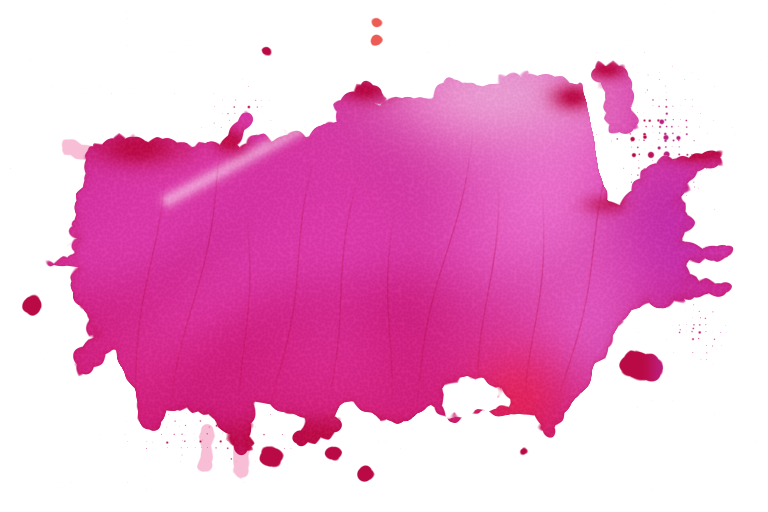
Write a Shadertoy shader that draws this background.

```glsl
// A ragged magenta watercolour blot with drips and splatter on white paper.
// The outline is a distance field of edge curves and capsules, roughened by
// cellular noise; soft glows tint the wash. Canvas height is one unit.

vec2 hash2(vec2 p) {
    return fract(sin(vec2(dot(p, vec2(127.1, 311.7)), dot(p, vec2(269.5, 183.3)))) * 43758.5);
}

// Distance to the nearest scattered cell centre, roughly zero mean
float cells(vec2 p) {
    vec2 id = floor(p);
    float nearest = 2.;
    for (int k = 0; k < 9; k++) {
        vec2 c = id + vec2(k % 3 - 1, k / 3 - 1);
        nearest = min(nearest, length(c + hash2(c) - p));
    }
    return nearest - .45;
}

float capsule(vec2 p, vec4 ends, float r) {
    vec2 a = p - ends.xy, b = ends.zw - ends.xy;
    return length(a - b * clamp(dot(a, b) / dot(b, b), 0., 1.)) - r;
}

// Smoothly joins a capsule to the field
void lobe(inout float d, vec2 p, vec4 ends, float r) {
    float c = capsule(p, ends, r), h = max(.025 - abs(d - c), 0.);
    d = min(d, c) - h * h * 10.;
}

void drop(inout float d, vec2 p, float x, float y, float r) {
    d = min(d, length(p - vec2(x, y)) - r);
}

float glow(vec2 p, vec4 spot) {
    vec2 q = (p - spot.xy) / spot.zw;
    return exp(-dot(q, q));
}

float cover(float d) {
    float aa = 1. / iResolution.y;
    return 1. - smoothstep(-aa, aa, d);
}

float blot(vec2 p, float rough, float fine) {
    // Broad wash between four curved edges, with a hollow low down
    float top = .71 + .145 * smoothstep(.4, 1.05, p.x) - .25 * smoothstep(1.13, 1.19, p.x);
    float bottom = .345 - .155 * smoothstep(.18, .31, p.x) + .22 * smoothstep(1.08, 1.27, p.x)
        - .024 * cos(39. * (p.x - .29)) * (1. - smoothstep(.75, .95, p.x));
    float left = .14 + 1.3 * (p.y - .52) * (p.y - .52);
    float d = max(max(p.y - top, bottom - p.y), max(left - p.x, p.x - 1.34)) + .04 * rough;
    float hollow = .035 * length((p - vec2(.92, .222)) / vec2(.058, .034)) - .035;
    d = max(d, -hollow - .03 * rough);
    // Fingers on the right
    lobe(d, p, vec4(1.22, .54, 1.3, .645), .045);
    lobe(d, p, vec4(1.3, .66, 1.395, .692), .016);
    lobe(d, p, vec4(1.33, .507, 1.415, .507), .013);
    lobe(d, p, vec4(1.32, .437, 1.41, .437), .014);
    // Lobes along the top
    lobe(d, p, vec4(.225, .71, .34, .7), .022);
    lobe(d, p, vec4(.45, .72, .48, .77), .014);
    lobe(d, p, vec4(.68, .79, .72, .815), .023);
    lobe(d, p, vec4(1.175, .857, 1.205, .855), .018);
    lobe(d, p, vec4(1.205, .83, 1.215, .765), .028);
    // Lobes on the left, drips below
    lobe(d, p, vec4(.1, .483, .18, .49), .008);
    lobe(d, p, vec4(.165, .295, .21, .34), .024);
    lobe(d, p, vec4(.29, .175, .275, .26), .014);
    lobe(d, p, vec4(.47, .135, .47, .2), .02);
    lobe(d, p, vec4(.59, .148, .65, .168), .016);
    lobe(d, p, vec4(1.07, .165, 1.08, .22), .016);
    return d + .016 * fine;
}

// One random droplet per grid cell, larger where density is high
float splatter(vec2 p, float scale) {
    vec2 id = floor(p * scale), h = hash2(id + scale), at = (id + .5) / scale;
    float density = glow(at, vec4(1.29, .73, .09, .12)) + .8 * glow(at, vec4(1.36, .36, .05, .06))
        + .8 * glow(at, vec4(.42, .15, .15, .05)) + .6 * glow(at, vec4(.47, .78, .06, .05));
    return (length(fract(p * scale) - .3 - .4 * h.yx) - .32 * (density - .25 - h.x)) / scale;
}

void mainImage(out vec4 fragColor, in vec2 fragCoord) {
    vec2 p = fragCoord / iResolution.y;
    float fine = cells(p * 38.), d = blot(p, cells(p * 13.), fine);
    float cloud = sin(p.x * 9. + 2. * sin(p.y * 7.)) * sin(p.y * 11. + 1.5 * sin(p.x * 8.));

    // Wash: magenta above, warmer below, pale and violet on the right
    vec3 crimson = vec3(.73, .04, .27), pale = vec3(.94, .68, .86);
    vec3 ink = mix(vec3(.82, .13, .5), vec3(.84, .21, .64), smoothstep(.25, .58, p.y + .06 * cloud));
    ink = mix(ink, vec3(.9, .42, .78), .9 * glow(p, vec4(1.07, .63, .19, .25)));
    ink = mix(ink, vec3(.86, .36, .76), .7 * glow(p, vec4(1.17, .34, .1, .13)));
    ink = mix(ink, pale, .85 * glow(p, vec4(.97, .82, .22, .11)));
    ink = mix(ink, vec3(.74, .16, .65), .85 * glow(p, vec4(1.32, .55, .11, .16)));
    ink = mix(ink, vec3(.88, .13, .34), .9 * glow(p, vec4(1.01, .21, .09, .1)));
    float streak = capsule(p, vec4(.33, .61, .59, .75), 0.);
    ink = mix(ink, pale, .75 * exp(-streak * streak * 4500.));

    // Pooled pigment in the lobes and at the rim
    float pool = glow(p, vec4(.27, .71, .09, .035)) + glow(p, vec4(.45, .725, .03, .025))
        + glow(p, vec4(.715, .825, .05, .025)) + glow(p, vec4(1.185, .865, .04, .02))
        + glow(p, vec4(1.12, .81, .04, .025)) + glow(p, vec4(1.37, .7, .06, .02))
        + glow(p, vec4(.6, .14, .22, .045)) + .6 * glow(p, vec4(1.18, .6, .04, .02))
        + .35 * exp(min(d, 0.) * 140.) * (1. - smoothstep(.6, .85, p.y));
    ink = mix(ink, crimson, min(pool, .95));

    // Slanted scratches and paper grain
    for (float i = 0.; i < 10.; i++) {
        float x = .29 + .095 * i + (p.y - .45) * (.12 + .1 * sin(i * 2.3)) + .008 * sin(p.y * 13. + i);
        float span = smoothstep(.18, .3, p.y) * (1. - smoothstep(.5, .7, p.y + .08 * sin(i * 4.)));
        ink = mix(ink, crimson, .3 * span * (1. - smoothstep(0., .003, abs(p.x - x))));
    }
    ink += .05 * cells(p * 160.) + .018 * cloud;

    // Diluted drips under the blot
    float faint = min(capsule(p, vec4(.4, .09, .405, .16), .012), capsule(p, vec4(.47, .085, .47, .15), .016));
    faint = min(faint, capsule(p, vec4(.135, .713, .21, .685), .014)) + .008 * fine;
    vec3 color = mix(vec3(1), vec3(.96, .68, .8), .8 * cover(faint));
    color = mix(color, ink, cover(d));

    // Loose drops and splatter
    float drops = capsule(p, vec4(1.238, .287, 1.268, .281), .026), coral = 1.;
    drop(drops, p, .064, .405, .019);
    drop(drops, p, .713, .074, .015);
    drop(drops, p, .651, .115, .014);
    drop(drops, p, .53, .108, .021);
    drop(drops, p, .522, .9, .008);
    drop(drops, p, 1.023, .119, .007);
    drop(coral, p, .737, .955, .01);
    drop(coral, p, .735, .922, .01);
    drops = min(drops + .007 * fine, min(splatter(p, 32.), splatter(p, 75.)));
    vec3 dropInk = mix(crimson, vec3(.74, .12, .5), smoothstep(1.25, 1.3, p.x));
    color = mix(color, dropInk, cover(drops) * (1. - cover(d)));
    color = mix(color, vec3(.93, .36, .33), cover(coral + .006 * fine));
    fragColor = vec4(clamp(color, 0., 1.), 1);
}
```
